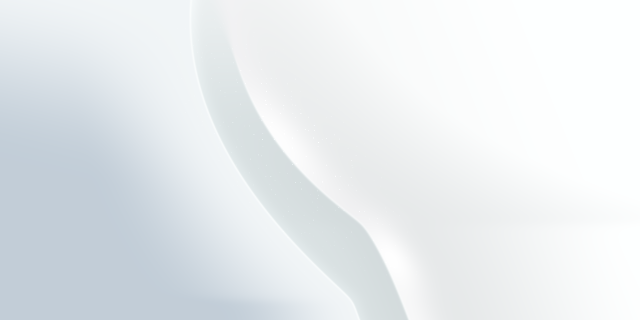
A Shadertoy shader for this background:

```glsl
// A frosted glass ribbon winding down between a blue-grey shade and a pale glow.

float hash(vec2 cell) {
    return fract(sin(dot(cell, vec2(127.1, 311.7))) * 43758.5);
}

// Smooth version of max(x, 0)
float softMax(float x, float width) {
    return 0.5 * (x + sqrt(x * x + width * width));
}

// Ribbon borders: x as a function of depth below the top edge
float leftBorder(float depth) {
    float d = depth - 0.06;
    return 0.595 + 0.66 * d * d - 0.9 * softMax(depth - 0.94, 0.02);
}

float rightBorder(float depth) {
    float bend = softMax(depth - 0.7, 0.02);
    return 0.684 + 0.25 * depth + 0.81 * depth * depth * depth
         - bend * (0.8 + 2.5 * bend);
}

// Soft spot stretched along the falling diagonal
float glow(vec2 offset, vec2 size) {
    vec2 along = normalize(vec2(0.64, -0.77));
    vec2 q = vec2(dot(offset, along), dot(offset, vec2(-along.y, along.x))) / size;
    return exp(-dot(q, q));
}

// Faint dust: one small random dot in some of the cells
float dust(vec2 p) {
    vec2 cell = floor(p * 75.0);
    vec2 spot = 0.25 + 0.5 * vec2(hash(cell + 3.0), hash(cell + 17.0));
    float dotMask = 1.0 - smoothstep(0.05, 0.2, length(fract(p * 75.0) - spot));
    return dotMask * step(0.8, hash(cell)) * hash(cell + 41.0);
}

void mainImage(out vec4 fragColor, in vec2 fragCoord) {
    vec2 p = fragCoord / iResolution.y;
    p.x += 1.0 - 0.5 * iResolution.x / iResolution.y;
    float depth = 1.0 - p.y;
    float pixel = 1.0 / iResolution.y;

    // Signed distances to both borders, corrected for their slope
    float e = 0.004;
    float leftSlope = (leftBorder(depth + e) - leftBorder(depth - e)) / (2.0 * e);
    float rightSlope = (rightBorder(depth + e) - rightBorder(depth - e)) / (2.0 * e);
    float fromLeft = (p.x - leftBorder(depth)) / sqrt(1.0 + leftSlope * leftSlope);
    float fromRight = (p.x - rightBorder(depth)) / sqrt(1.0 + rightSlope * rightSlope);

    // Left field: blue-grey in the lower corner, light along the ribbon
    float shade = smoothstep(0.0, 0.4, -fromLeft)
                * smoothstep(-0.1, 0.5, depth - 0.25 * p.x);
    vec3 leftField = mix(vec3(0.945, 0.96, 0.967), vec3(0.76, 0.805, 0.845), shade);

    // Right field: soft grey beside the ribbon, rising to white
    float lift = smoothstep(0.05, 0.75, fromRight) + 0.6 * (1.0 - depth) * (1.0 - depth);
    vec3 rightField = mix(vec3(0.895, 0.905, 0.908), vec3(0.972, 0.977, 0.977), min(lift, 1.0));
    rightField += 0.022 * smoothstep(1.3, 2.1, p.x + 0.4 * p.y);

    // Pearly strip and two bright spots on the right border
    float strip = exp(-pow(fromRight / 0.075, 2.0));
    rightField = mix(rightField, vec3(0.955, 0.95, 0.958), 0.65 * strip);
    float shine = glow(p - vec2(0.87, 0.56), vec2(0.2, 0.075))
                + glow(p - vec2(1.22, 0.2), vec2(0.12, 0.06))
                + 0.6 * strip * smoothstep(0.75, 1.0, depth);
    rightField = mix(rightField, vec3(1.0), min(0.9 * shine, 1.0));

    // Ribbon body, palest at the top
    vec3 ribbon = mix(vec3(0.93, 0.945, 0.948), vec3(0.855, 0.885, 0.89),
                      smoothstep(-0.1, 0.42, depth));
    ribbon -= 0.025 * exp(-pow(fromRight / 0.1, 2.0)) * smoothstep(0.2, 0.7, depth);
    ribbon += 0.03 * exp(-pow(fromLeft / 0.025, 2.0));

    vec3 color = mix(leftField, ribbon, smoothstep(-pixel, pixel, fromLeft));
    // The right border dissolves near the top
    float blur = pixel + 0.035 * (1.0 - smoothstep(0.0, 0.2, depth));
    color = mix(color, rightField, smoothstep(-blur, blur, fromRight));

    // Thin lit rims
    float leftRim = exp(-pow(fromLeft / 0.0035, 2.0));
    float rightRim = exp(-pow(fromRight / 0.004, 2.0)) * smoothstep(0.1, 0.35, depth);
    color = mix(color, vec3(0.985, 0.995, 0.995), max(0.75 * leftRim, 0.5 * rightRim));

    // Dust gathered around the upper bright spot
    color += 0.1 * dust(p) * glow(p - vec2(0.92, 0.52), vec2(0.34, 0.13));

    fragColor = vec4(clamp(color, 0.0, 1.0), 1.0);
}
```
